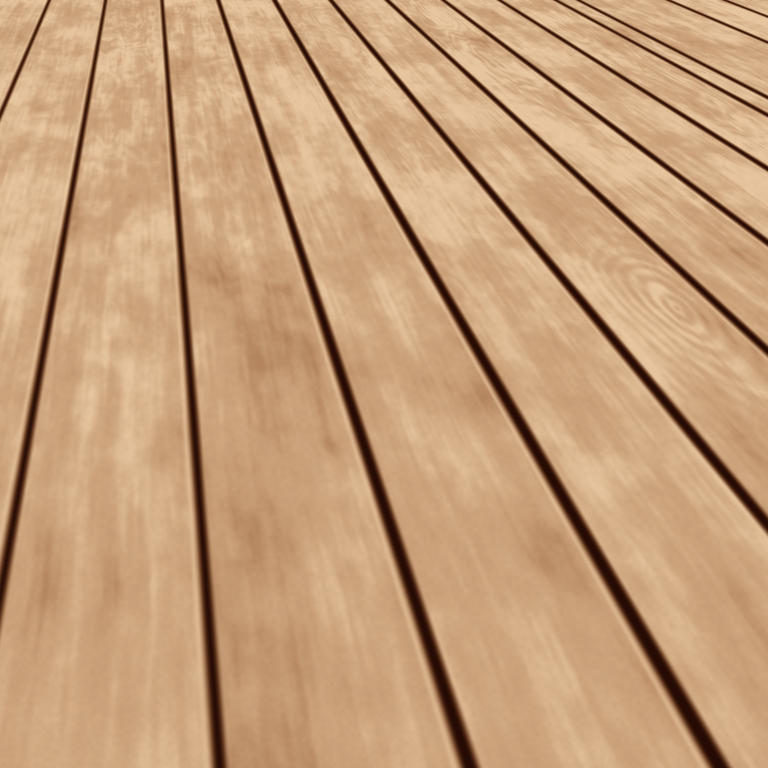
Write a three.js fragment shader that draws this texture.

```glsl
varying vec2 vUv;

const vec2 VANISH = vec2(0.189, 1.290);   // vanishing point of the joints
const float BOARD_SLOPE = 0.2525;         // slope step from joint to joint
const float FIRST_SLOPE = 0.0755;         // slope of joint zero
const float DEPTH_SCALE = 4.5;            // board widths along the deck
const float NARROW_JOINT = 8.0;           // joint moved to make a narrow board
const float NARROW_SHIFT = 0.6;
const float GAP_THIN = 0.021;             // half widths, in board widths
const float GAP_WIDE = 0.036;
const float GAP_BLUR = 0.016;
const float EDGE_SMOOTH = 0.0010;
const vec2 KNOT = vec2(3.68, 6.49);
const float KNOT_BOARD = 3.0;

const vec3 PALE = vec3(0.90, 0.77, 0.62);
const vec3 HONEY = vec3(0.79, 0.63, 0.475);
const vec3 TAN = vec3(0.69, 0.505, 0.355);
const vec3 BROWN = vec3(0.51, 0.34, 0.22);
const vec3 UMBER = vec3(0.32, 0.16, 0.07);
const vec3 SHADOW = vec3(0.15, 0.045, 0.02);

float hash(vec2 p) {
  vec3 q = fract(vec3(p.xyx) * 0.1031);
  q += dot(q, q.yzx + 33.33);
  return fract((q.x + q.y) * q.z);
}

float noise(vec2 p) {
  vec2 i = floor(p);
  vec2 f = fract(p);
  f = f * f * (3.0 - 2.0 * f);
  return mix(mix(hash(i), hash(i + vec2(1.0, 0.0)), f.x),
             mix(hash(i + vec2(0.0, 1.0)), hash(i + vec2(1.0, 1.0)), f.x), f.y);
}

float fbm(vec2 p) {
  float sum = 0.0;
  float amp = 0.5;
  for (int i = 0; i < 4; i++) {
    sum += amp * noise(p);
    p = p * 2.03 + 17.1;
    amp *= 0.5;
  }
  return sum / 0.9375;
}

float jointAt(float k) {
  return k - NARROW_SHIFT * (1.0 - step(0.5, abs(k - NARROW_JOINT)));
}

// Lightness of the wood: 0 tan, 0.5 honey, 1 pale
float woodTone(vec2 p, float board, float far) {
  float seed = hash(vec2(board + 40.0, 7.0));
  vec2 q = p + vec2(seed * 61.0 + 20.0, seed * 97.0);

  // Long streaks, fine fibres and cloudy patches
  float streak = fbm(vec2(q.x * 7.0 + 0.5 * noise(q * 1.5), q.y * 0.8));
  float fibre = noise(vec2(q.x * 34.0, q.y * 2.2));
  float patches = fbm(q * vec2(1.7, 1.4));
  float mottle = fbm(q * vec2(9.0, 7.0));

  // Arched growth rings, with a knot on one board
  float bend = fbm(q * vec2(1.6, 0.4));
  float arch = sin(bend * 70.0 + q.x * 9.0);
  float ringed = smoothstep(0.45, 0.9, hash(vec2(board + 70.0, 3.0)));
  vec2 toKnot = (p - KNOT) * vec2(1.0, 0.42);
  float knotDist = length(toKnot + 0.06 * (vec2(noise(q * 3.0), noise(q * 3.0 + 9.0)) - 0.5));
  float onKnotBoard = 1.0 - step(0.5, abs(board - KNOT_BOARD));
  float knot = onKnotBoard * exp(-knotDist * 3.2);

  float tone = 0.50 + 0.24 * far + 0.16 * (seed - 0.5);
  tone += 0.62 * (streak - 0.5) + 0.72 * (patches - 0.5);
  tone += 0.28 * (mottle - 0.5) + 0.14 * (fibre - 0.5);
  tone += arch * 0.07 * (0.25 + ringed) * (0.3 + far);
  tone += knot * 0.22 * sin(knotDist * 75.0);
  tone -= 0.3 * onKnotBoard * exp(-knotDist * knotDist * 900.0);
  return clamp(tone, 0.0, 1.0);
}

void main() {
  // Perspective deck coordinates
  float drop = VANISH.y - vUv.y;
  float slope = (vUv.x - VANISH.x) / drop;
  float across = (slope - FIRST_SLOPE) / BOARD_SLOPE;
  vec2 deck = vec2(across, DEPTH_SCALE / drop);
  float far = smoothstep(0.25, 1.0, vUv.y);

  // Board index and signed distance to the nearest joint
  float board = floor(across);
  board += step(jointAt(board + 1.0), across);
  float fromLeft = across - jointAt(board);
  float toRight = jointAt(board + 1.0) - across;
  float leftNear = step(fromLeft, toRight);
  float gapDist = min(fromLeft, toRight);
  float joint = board + 1.0 - leftNear;

  // Wood
  float tone = woodTone(deck, board, far);
  vec3 color = mix(TAN, HONEY, smoothstep(0.0, 0.5, tone));
  color = mix(color, PALE, smoothstep(0.45, 1.0, tone));
  color *= 0.985 + 0.03 * noise(vUv * 190.0);

  // Bright worn rim on the right edge of each board
  float halfGap = mix(GAP_THIN, GAP_WIDE, smoothstep(-0.5, 2.0, joint));
  halfGap *= 0.92 + 0.16 * noise(vec2(joint * 5.3 + 50.0, deck.y * 1.5));
  float rim = exp(-pow((gapDist - halfGap - 0.033) / 0.012, 2.0));
  color = mix(color, PALE, 0.5 * rim * (1.0 - leftNear));

  // Soft dark gap
  float blur = GAP_BLUR + EDGE_SMOOTH * sqrt(1.0 + slope * slope) / (BOARD_SLOPE * drop);
  float d = gapDist - halfGap;
  color = mix(color, BROWN, 1.0 - smoothstep(-0.2 * blur, 1.3 * blur, d));
  color = mix(color, UMBER, 1.0 - smoothstep(-0.7 * blur, 0.6 * blur, d));
  color = mix(color, SHADOW, 1.0 - smoothstep(-1.2 * blur, 0.1 * blur, d));

  gl_FragColor = vec4(color, 1.0);
}
```
